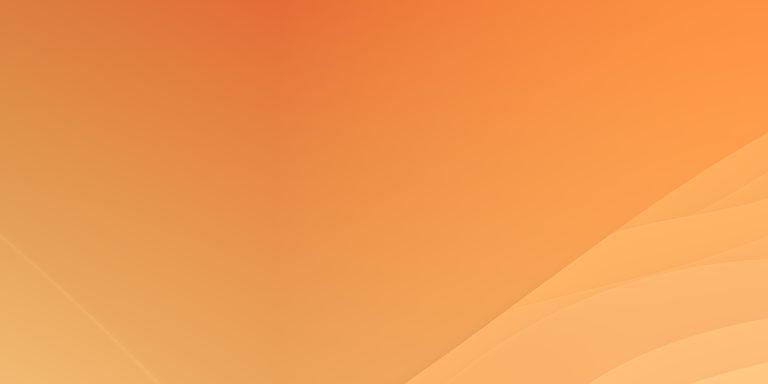
This background is drawn by a Shadertoy shader. Its source:

```glsl
// Warm orange gradient with layered translucent waves at the right and a soft fold at the left.

#define EMBER_X 0.36        // column of the deepest orange
#define RIGHT_EASE 1.6      // how quickly the right side brightens
#define RIM_WIDTH 0.005     // thickness of the light edge on each wave
#define RIM_LIGHT 0.018     // strength of that edge
#define SHADE_WIDTH 0.012   // reach of the shadow above each wave
#define SHADE_DEPTH 0.012   // strength of that shadow
#define GLOW_REACH 0.10     // soft light fading down from a wave edge
#define GLOW_LIGHT 0.014

// Horizontal blend through three colours, turning at the ember column
vec3 gradientRow(float x, vec3 left, vec3 ember, vec3 right) {
    float toEmber = clamp(x / EMBER_X, 0.0, 1.0);
    float toRight = clamp((x - EMBER_X) / (1.0 - EMBER_X), 0.0, 1.0);
    toRight = 1.0 - pow(1.0 - toRight, RIGHT_EASE);
    return mix(mix(left, ember, toEmber), right, toRight);
}

// Smooth quadratic blend of bottom, middle and top rows
vec3 backdrop(vec2 p) {
    vec3 bottom = gradientRow(p.x, vec3(0.94, 0.72, 0.44), vec3(0.92, 0.64, 0.355), vec3(0.98, 0.68, 0.38));
    vec3 middle = gradientRow(p.x, vec3(0.89, 0.61, 0.325), vec3(0.91, 0.55, 0.28), vec3(0.995, 0.635, 0.315));
    vec3 top = gradientRow(p.x, vec3(0.86, 0.50, 0.245), vec3(0.895, 0.425, 0.21), vec3(0.99, 0.57, 0.26));
    float y = p.y;
    return bottom * (1.0 - y) * (1.0 - 2.0 * y)
         + middle * 4.0 * y * (1.0 - y)
         + top * y * (2.0 * y - 1.0);
}

// Cubic height from start to the right border, straight before the start
float waveHeight(float x, vec2 start, float endY, vec2 slopes) {
    float span = 1.0 - start.x;
    float t = clamp((x - start.x) / span, 0.0, 1.0);
    float ease = t * t * (3.0 - 2.0 * t);
    float bend = span * t * (1.0 - t) * (slopes.x * (1.0 - t) - slopes.y * t);
    return mix(start.y, endY, ease) + bend + slopes.x * min(x - start.x, 0.0);
}

// Fill below a height, with a lit rim inside and a faint shadow outside
vec3 paintWave(vec3 under, vec2 p, float height, vec3 tint) {
    float depth = height - p.y;
    float inside = max(depth, 0.0);
    float blur = max(fwidth(depth), 0.0001);
    float cover = smoothstep(-0.5 * blur, 0.5 * blur, depth);
    float light = RIM_LIGHT * exp(-inside / RIM_WIDTH)
                + GLOW_LIGHT * exp(-inside / GLOW_REACH);
    float shade = SHADE_DEPTH * exp(min(depth, 0.0) / SHADE_WIDTH);
    return mix(under * (1.0 - shade), tint + light * vec3(0.5, 1.0, 0.9), cover);
}

void mainImage(out vec4 fragColor, in vec2 fragCoord) {
    vec2 p = fragCoord / iResolution.xy;
    vec3 color = backdrop(p);

    // Left fold: a slight lift below a thin bright line
    float fold = 0.388 - 1.7 * p.x - 0.8 * p.x * p.x - p.y;
    float foldBlur = max(fwidth(fold), 0.0001);
    color += 0.010 * smoothstep(-0.5 * foldBlur, 0.5 * foldBlur, fold);
    color += vec3(0.025, 0.035, 0.035) * exp(-abs(fold) / 0.005);

    // Right waves, from the back to the front
    float crest = waveHeight(p.x, vec2(0.527, 0.0), 0.654, vec2(1.38, 1.10));
    float sliver = waveHeight(p.x, vec2(0.898, 0.438), 0.552, vec2(0.95, 1.20));
    float upper = waveHeight(p.x, vec2(0.788, 0.385), 0.484, vec2(0.70, 0.65));
    float crease = waveHeight(p.x, vec2(0.850, 0.287), 0.385, vec2(0.50, 0.75));
    float broad = waveHeight(p.x, vec2(0.579, 0.0), 0.3255, vec2(1.62, 0.10));
    float lower = waveHeight(p.x, vec2(0.766, 0.0), 0.172, vec2(1.30, 0.40));
    float corner = waveHeight(p.x, vec2(0.898, 0.0), 0.057, vec2(0.65, 0.50));

    vec3 crestTint = mix(vec3(0.985, 0.685, 0.385), vec3(0.99, 0.665, 0.35), p.y / 0.65);
    color = paintWave(color, p, crest, crestTint);
    color = paintWave(color, p, min(sliver, crest), vec3(0.99, 0.67, 0.36));
    color = paintWave(color, p, min(upper, crest), vec3(0.99, 0.69, 0.385));
    color = paintWave(color, p, min(crease, crest), vec3(0.985, 0.69, 0.395));
    color = paintWave(color, p, broad, mix(vec3(0.975, 0.685, 0.40), vec3(0.985, 0.705, 0.43), smoothstep(0.6, 0.85, p.x)));
    color = paintWave(color, p, lower, vec3(0.99, 0.735, 0.465));
    color = paintWave(color, p, corner, vec3(0.995, 0.765, 0.50));

    fragColor = vec4(clamp(color, 0.0, 1.0), 1.0);
}
```
